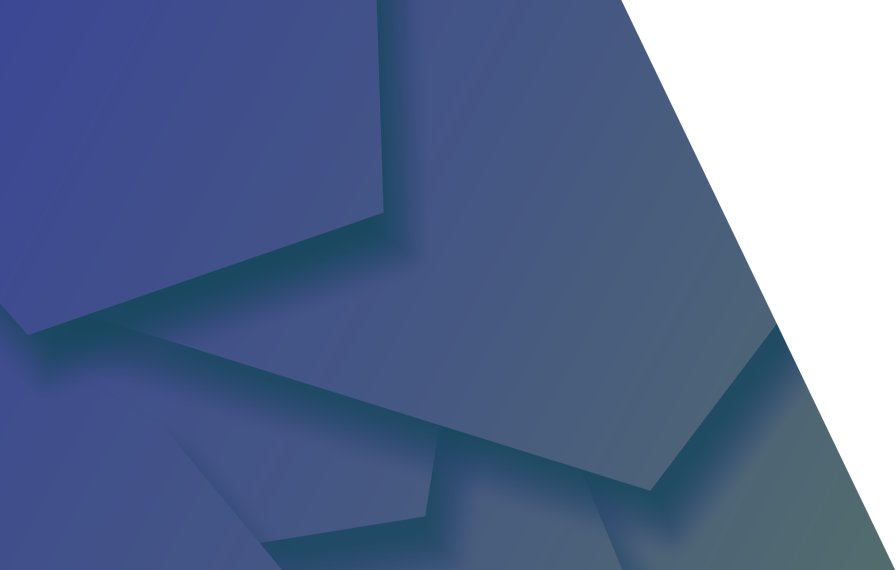
Give the GLSL for this background, as a Shadertoy shader.

```glsl
// Overlapping angular paper sheets with soft teal shadows beside a white slope.
// Each sheet is a polygon distance field; the same field, shifted and blurred,
// gives its shadow. All sheets share one diagonal three-stop gradient.

const vec3 INDIGO = vec3(0.235, 0.280, 0.580);
const vec3 SLATE  = vec3(0.270, 0.342, 0.515);
const vec3 SAGE   = vec3(0.322, 0.425, 0.430);
const vec3 SHADOW = vec3(0.095, 0.280, 0.370);
const vec3 FRINGE = vec3(0.250, 0.270, 0.520);
const vec3 WHITE  = vec3(1.0);

const vec2 SHADOW_OFFSET = vec2(0.035, -0.066);
const float SHADOW_BLUR = 0.057;
const float FRINGE_AMOUNT = 1.3;
const float GRADIENT_WIDTH = 1.571;

// White slope: a point on it and its direction
const vec2 SLOPE_POINT = vec2(1.090, 1.0);
const vec2 SLOPE_DIR = vec2(0.4805, -1.0);

const int CORNERS = 5;

// Sheets, listed from lowest to highest, in units of canvas height
const vec2 LOWER_RIGHT[CORNERS] = vec2[CORNERS](
    vec2(0.981, 0.270), vec2(1.133, -0.100), vec2(0.300, -0.100),
    vec2(0.300, 0.100), vec2(0.300, 0.270));
const vec2 LOWER_MIDDLE[CORNERS] = vec2[CORNERS](
    vec2(0.787, 0.355), vec2(0.746, 0.094), vec2(0.466, 0.049),
    vec2(-0.100, -0.042), vec2(-0.100, 0.450));
const vec2 LOWER_LEFT[CORNERS] = vec2[CORNERS](
    vec2(0.286, 0.252), vec2(0.578, -0.100), vec2(-0.100, -0.100),
    vec2(-0.100, 0.200), vec2(-0.100, 0.470));
const vec2 LARGE_RIGHT[CORNERS] = vec2[CORNERS](
    vec2(0.082, 0.469), vec2(1.141, 0.139), vec2(1.472, 0.576),
    vec2(1.472, 1.205), vec2(0.082, 1.205));
const vec2 TOP_LEFT[CORNERS] = vec2[CORNERS](
    vec2(0.654, 1.205), vec2(0.673, 0.627), vec2(0.049, 0.412),
    vec2(-0.123, 0.607), vec2(-0.123, 1.205));

// Signed distance to a polygon, negative inside
float polygonDistance(vec2 p, vec2 corners[CORNERS]) {
    float nearest = 1e5;
    float side = 1.0;
    for (int i = 0; i < CORNERS; i++) {
        vec2 a = corners[i];
        vec2 b = corners[(i + 1) % CORNERS];
        vec2 edge = b - a;
        vec2 toP = p - a;
        vec2 gap = toP - edge * clamp(dot(toP, edge) / dot(edge, edge), 0.0, 1.0);
        nearest = min(nearest, dot(gap, gap));
        // Flip the side at each crossing of a horizontal ray
        if ((a.y > p.y) != (b.y > p.y) &&
            toP.x < edge.x * toP.y / edge.y) side = -side;
    }
    return side * sqrt(nearest);
}

vec3 paperColor(vec2 p) {
    float t = 0.75 * p.x / GRADIENT_WIDTH + 0.25 * (1.0 - p.y);
    return t < 0.5 ? mix(INDIGO, SLATE, t * 2.0)
                   : mix(SLATE, SAGE, clamp(t * 2.0 - 1.0, 0.0, 1.0));
}

// Cast a sheet's shadow on the layers below, then lay the sheet over it
vec3 addSheet(vec3 below, vec3 paper, vec2 p, vec2 corners[CORNERS],
              float strength, float pixel) {
    float shadowDistance = polygonDistance(p - SHADOW_OFFSET, corners);
    float shade = strength * (1.0 - smoothstep(-SHADOW_BLUR, SHADOW_BLUR, shadowDistance));
    vec3 color = mix(below, FRINGE, FRINGE_AMOUNT * shade * (1.0 - shade));
    color = mix(color, SHADOW, shade);
    float cover = 1.0 - smoothstep(-pixel, pixel, polygonDistance(p, corners));
    return mix(color, paper, cover);
}

void mainImage(out vec4 fragColor, in vec2 fragCoord) {
    vec2 p = fragCoord / iResolution.y;
    float pixel = 0.75 / iResolution.y;
    vec3 paper = paperColor(p);

    // Stack of sheets
    vec3 color = paper;
    color = addSheet(color, paper, p, LOWER_RIGHT, 0.75, pixel);
    color = addSheet(color, paper, p, LOWER_MIDDLE, 0.82, pixel);
    color = addSheet(color, paper, p, LOWER_LEFT, 0.75, pixel);
    color = addSheet(color, paper, p, LARGE_RIGHT, 0.85, pixel);
    color = addSheet(color, paper, p, TOP_LEFT, 0.93, pixel);

    // White area right of the slope
    vec2 slopeNormal = normalize(vec2(-SLOPE_DIR.y, SLOPE_DIR.x));
    float slopeDistance = dot(p - SLOPE_POINT, slopeNormal);
    color = mix(color, WHITE, smoothstep(-pixel, pixel, slopeDistance));

    fragColor = vec4(color, 1.0);
}
```
